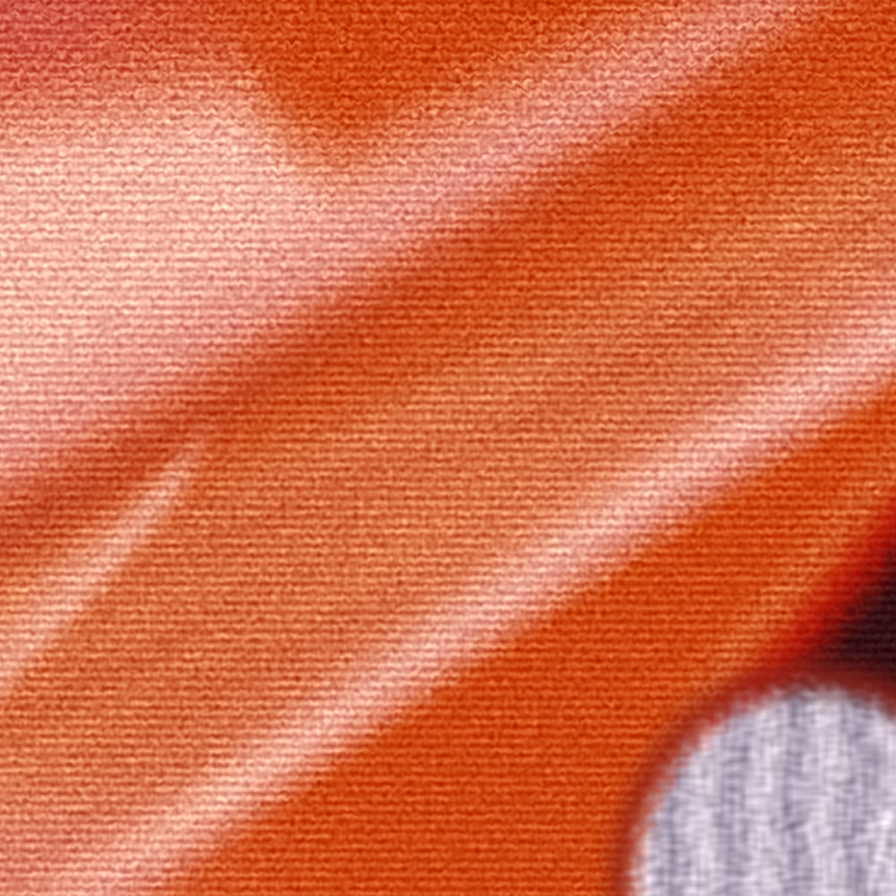
Reproduce this texture procedurally as a Shadertoy shader.

```glsl
// Folded orange satin with soft diagonal sheen, a dark recess and a pale ribbed knit.

const vec3 DEEP_ORANGE = vec3(0.81, 0.28, 0.065);
const vec3 MID_ORANGE  = vec3(0.84, 0.42, 0.24);
const vec3 ROSE        = vec3(0.82, 0.37, 0.34);
const vec3 PINK_SHEEN  = vec3(0.90, 0.57, 0.51);
const vec3 PALE_SHEEN  = vec3(0.96, 0.72, 0.65);
const vec3 SHADOW      = vec3(0.76, 0.31, 0.19);
const vec3 RED_FRINGE  = vec3(0.70, 0.09, 0.04);
const vec3 MAROON      = vec3(0.21, 0.06, 0.08);
const vec3 KNIT_LIGHT  = vec3(0.84, 0.79, 0.84);
const vec3 KNIT_DARK   = vec3(0.62, 0.58, 0.67);

vec2 hashGradient(vec2 cell) {
    vec3 p = fract(cell.xyx * vec3(0.1031, 0.1030, 0.0973));
    p += dot(p, p.yzx + 33.33);
    return fract((p.xx + p.yz) * p.zy) * 2.0 - 1.0;
}

float gradientNoise(vec2 p) {
    vec2 i = floor(p), f = fract(p);
    vec2 u = f * f * f * (f * (f * 6.0 - 15.0) + 10.0);
    vec2 e = vec2(0.0, 1.0);
    float low = mix(dot(hashGradient(i), f),
                    dot(hashGradient(i + e.yx), f - e.yx), u.x);
    float high = mix(dot(hashGradient(i + e.xy), f - e.xy),
                     dot(hashGradient(i + e.yy), f - e.yy), u.x);
    return mix(low, high, u.y);
}

float bell(float x, float width) {
    x /= width;
    return exp(-x * x);
}

// Height of a gently bent fold line at x.
float foldLine(float x, float start, float slope, float bend) {
    return start + x * (slope + bend * x);
}

// Rises quickly above an edge, then fades slowly.
float sheen(float d, float rise, float hold, float fade) {
    return smoothstep(-rise * 0.4, rise, d) * (1.0 - smoothstep(hold, hold + fade, d));
}

// Straight threads broken by short stitches; looseness trades one for the other.
float weave(vec2 uv, float looseness) {
    float patches = gradientNoise(uv * vec2(30.0, 60.0) + 41.0);
    float wobble = gradientNoise(uv * vec2(150.0, 95.0));
    float threads = sin(6.28318 * (uv.y * 94.0 + wobble * looseness));
    float stitches = gradientNoise(uv * vec2(125.0, 170.0) + 17.0);
    float grain = gradientNoise(uv * vec2(185.0, 125.0) + 71.0);
    return threads * (0.75 + 0.7 * patches) + mix(1.2, 1.9, looseness) * (stitches + grain)
         + 0.4 * patches;
}

vec3 satin(vec2 uv) {
    float x = uv.x, y = uv.y;
    float upper = y - foldLine(x, 0.43, 0.57, 0.04);
    float lower = y - foldLine(x, -0.13, 0.76, -0.06);

    // Orange ground, rosy at the upper left corner
    float middle = smoothstep(0.0 + 0.07 * x, 0.10 + 0.17 * x, -upper)
                 * smoothstep(-0.02, 0.04, lower);
    vec3 col = mix(DEEP_ORANGE, MID_ORANGE, middle);
    float corner = (1.0 - smoothstep(0.0, 0.4, x)) * smoothstep(0.75, 1.0, y);
    col = mix(col, ROSE, corner * 0.85);
    col = mix(col, SHADOW, 0.75 * bell(upper + 0.025, 0.05) * (1.0 - 0.8 * x));

    // Broad upper sheen with a soft notch cut into its top
    float top = mix(0.89 + 0.15 * x, 0.66 + 0.46 * x, smoothstep(0.24, 0.40, x));
    float broad = smoothstep(-0.03, 0.065, upper)
                * (1.0 - smoothstep(-0.10, 0.06, y - top));
    float broadCore = smoothstep(0.03, 0.18, upper) * (1.0 - 0.5 * smoothstep(0.2, 0.9, x));
    col = mix(col, mix(PINK_SHEEN, PALE_SHEEN, broadCore), broad * 0.96);

    // Narrow lower sheen, with a wide glow that opens toward the right
    float glow = sheen(lower, 0.06, 0.06, 0.17) * (0.25 + 0.42 * smoothstep(0.5, 1.0, x));
    col = mix(col, PINK_SHEEN, glow);
    float ridge = sheen(lower, 0.06, 0.045, 0.085);
    vec3 ridgeColor = mix(PINK_SHEEN, PALE_SHEEN, smoothstep(0.01, 0.065, lower));
    col = mix(col, ridgeColor, ridge * mix(0.72, 0.9, smoothstep(0.1, 0.5, x)));
    col = mix(col, PINK_SHEEN, 0.65 * bell(x - 0.02, 0.2) * bell(y - 0.03, 0.1));

    // Faint streaks on the middle fold
    float streak = gradientNoise(vec2(x * 2.2 + y, (y - 0.55 * x) * 17.0) + 5.0);
    col += middle * streak * vec3(0.05, 0.09, 0.08);

    // Short tapering glint at the left
    float glint = y - foldLine(x, 0.215, 1.0, 0.5);
    float glintWidth = mix(0.11, 0.05, smoothstep(0.0, 0.22, x));
    float glintMask = sheen(glint, 0.035, 0.03, glintWidth) * (1.0 - smoothstep(0.18, 0.25, x));
    return mix(col, PALE_SHEEN, glintMask * 0.7);
}

vec3 knit(vec2 uv) {
    float sway = gradientNoise(uv * vec2(6.0, 9.0));
    float ribs = 0.5 + 0.5 * cos(6.28318 * ((uv.x - 0.775) * 13.5 + 0.45 * sway));
    float fibres = gradientNoise(uv * vec2(55.0, 130.0)) + gradientNoise(uv * vec2(110.0, 30.0));
    return mix(KNIT_DARK, KNIT_LIGHT, 0.25 + 0.75 * ribs) + 0.19 * fibres;
}

void mainImage(out vec4 fragColor, in vec2 fragCoord) {
    vec2 uv = fragCoord / iResolution.xy;
    float fray = gradientNoise(uv * vec2(70.0, 95.0));
    vec3 col = satin(uv + vec2(0.0, 0.012 * fray));

    // Dark recess behind a frayed red edge
    float recess = (0.43 + 1.2 * (uv.x - 1.0) - uv.y) / 1.56 + 0.012 * fray;
    float nearby = smoothstep(0.68, 0.82, uv.x);
    col = mix(col, MID_ORANGE, 0.5 * nearby * bell(recess + 0.035, 0.025));
    col = mix(col, RED_FRINGE, nearby * smoothstep(-0.035, 0.02, recess));
    col = mix(col, MAROON, nearby * smoothstep(0.0, 0.065, recess));

    // Woven surface, calmer in the dark and looser toward the top
    float detail = smoothstep(80.0, 400.0, iResolution.y);
    float fabric = weave(uv, mix(0.3, 0.8, smoothstep(0.6, 1.0, uv.y)));
    float strength = mix(0.3, 1.0, smoothstep(0.05, 0.45, col.g));
    col += detail * fabric * strength * vec3(0.085, 0.125, 0.115);

    // Pale knit rounded off at the lower right
    float rim = (length((uv - vec2(0.905, 0.0)) / vec2(0.205, 0.235)) - 1.0) * 0.22;
    col = mix(col, SHADOW * vec3(0.75, 0.45, 0.5), 0.7 * bell(rim - 0.008, 0.022));
    col = mix(col, knit(uv), 1.0 - smoothstep(-0.03, 0.015, rim + 0.012 * fray));
    fragColor = vec4(clamp(col, 0.0, 1.0), 1.0);
}
```
